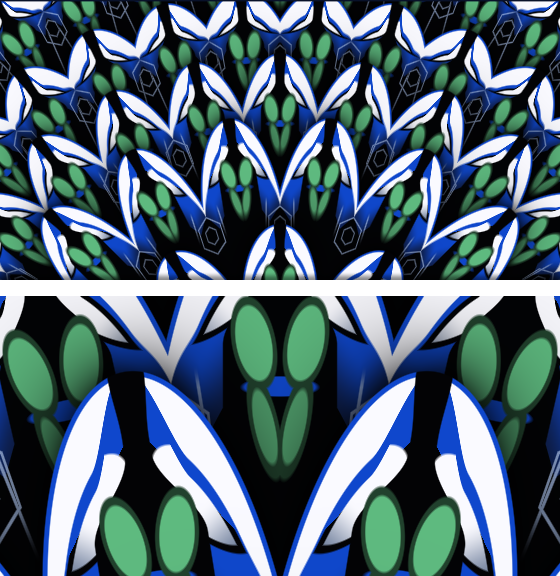
Top, the full canvas; bottom, a detail of the centre.
Write a Shadertoy shader that draws this pattern.

```glsl
// Overlapping rings of winged petals with black stems, green lobes and blue shading.

const float PI = 3.14159265;
const vec3 BLACK = vec3(0.01, 0.012, 0.02);
const vec3 WHITE = vec3(0.98, 0.98, 1.0);
const vec3 GREY  = vec3(0.45, 0.51, 0.62);
const vec3 BLUE  = vec3(0.06, 0.28, 0.80);
const vec3 NAVY  = vec3(0.06, 0.13, 0.32);
const vec3 GREEN = vec3(0.37, 0.73, 0.50);

const int RINGS = 5;
// Radius of the petal tips and depth of the valleys, from the inner ring out.
const float TIP[RINGS]   = float[](0.79, 1.18, 1.40, 1.63, 1.92);
const float DEPTH[RINGS] = float[](0.26, 0.27, 0.19, 0.11, 0.10);

// Coverage of a signed distance, softened over one pixel.
float fill(float dist, float px) {
    return clamp(0.5 - dist / px, 0.0, 1.0);
}

float stroke(float dist, float width, float px) {
    return fill(abs(dist) - 0.5 * width, px);
}

float ellipse(vec2 p, vec2 radii) {
    return (length(p / radii) - 1.0) * min(radii.x, radii.y);
}

// Rotates p so that the given direction becomes the y axis.
vec2 alongAxis(vec2 p, vec2 dir) {
    dir = normalize(dir);
    return vec2(p.x * dir.y - p.y * dir.x, dot(p, dir));
}

float hexagon(vec2 p, float size) {
    p = abs(p) * vec2(1.25, 0.85);
    return max(p.x, p.x * 0.5 + p.y * 0.866) - size;
}

// Two pairs of green lobes joined by a blue band.
vec3 paintLobes(vec3 col, vec2 q, float px) {
    float band = ellipse(q - vec2(0.0, 0.252), vec2(0.045, 0.012));
    col = mix(col, BLUE, fill(band, px));
    float upper = ellipse(alongAxis(q - vec2(0.031, 0.200), vec2(-0.2, 1.0)), vec2(0.021, 0.046));
    float lower = ellipse(alongAxis(q - vec2(0.018, 0.300), vec2(-0.22, 1.0)), vec2(0.012, 0.046));
    col = mix(col, GREEN * 0.35, fill(min(upper, lower) - 0.005, px));
    col = mix(col, GREEN, fill(upper, px));
    return mix(col, GREEN * 0.85, fill(lower, px));
}

// Thin white lines: nested hexagons under the valley and a slanted ray.
vec3 paintLines(vec3 col, vec2 q, float halfWidth, float depth, float px) {
    vec2 h = vec2(halfWidth - q.x, q.y - depth - 0.125);
    float lines = stroke(hexagon(h, 0.050), 0.004, px);
    lines = max(lines, 0.8 * stroke(hexagon(h, 0.024), 0.004, px));
    float ray = stroke(q.x - 0.105 + 0.16 * (q.y - 0.2), 0.004, px);
    ray *= smoothstep(0.21, 0.25, q.y) * (1.0 - smoothstep(0.34, 0.42, q.y));
    float below = smoothstep(0.06, 0.09, q.y - depth * 0.85);
    return mix(col, GREY * 1.5, max(lines, ray) * below * 0.8);
}

// One half petal: q.x is the distance from the stem, q.y the depth below the tip.
vec3 paintPetal(vec2 q, float n, float halfWidth, float depth, float inside, float slope, float px) {
    float drop = inside * slope;
    float thick = 0.080 * smoothstep(0.02, 0.35, n) - 0.028 * smoothstep(0.7, 1.0, n);
    float floorDepth = 0.10 + 0.85 * depth + 0.05 * max(0.0, 1.0 - 4.0 * abs(n - 0.72));
    vec3 col = mix(BLUE, NAVY, smoothstep(floorDepth - 0.10, floorDepth + 0.01, q.y));

    // Inner tear, greying towards its foot
    vec2 axis = vec2(1.0, 5.0 * depth);
    vec2 tearPos = alongAxis(q - vec2(0.067, 0.07 + 0.32 * depth), axis);
    float tear = ellipse(tearPos, vec2(0.036, 0.074));
    tear = max(tear, (thick + 0.022 - drop) / slope);
    col = mix(col, BLACK, fill(tear - 0.006, px) * step(tearPos.x, 0.0));
    vec3 tearColor = mix(WHITE, GREY, smoothstep(0.01, 0.08, tearPos.y));
    col = mix(col, tearColor, fill(tear, px));

    // Outer wing with its blue rim
    col = mix(col, WHITE, fill((drop - thick) / slope, px));
    col = mix(col, BLUE, fill(inside - 0.006, px));

    // Black stem, bulb and base
    float body = 0.022 - 0.006 * smoothstep(0.0, 0.08, q.y) + 0.052 * smoothstep(0.10, 0.20, q.y);
    float base = min(q.x - body, 0.7 * (floorDepth - q.y));
    col = mix(col, BLACK, fill(base, px));

    col = paintLobes(col, q, px);
    return paintLines(col, q, halfWidth, depth, px);
}

// Lays one ring over the colour behind it and casts a soft shadow outwards.
vec3 paintRing(vec3 behind, vec2 p, int ring, float px) {
    float sector = 2.0 * PI / float(12 + 8 * ring);
    float turn = atan(p.x, p.y) / sector + 0.5 * float(ring % 2);
    float n = 2.0 * abs(fract(turn + 0.5) - 0.5);
    float r = length(p);
    float halfWidth = 0.5 * sector * r;
    float depth = DEPTH[ring];
    vec2 q = vec2(n * halfWidth, TIP[ring] - r);

    float slope = sqrt(1.0 + pow(2.0 * depth * n / halfWidth, 2.0));
    float inside = (q.y - depth * n * n) / slope;
    vec3 shaded = behind * (1.0 - 0.65 * exp(-max(inside * -1.0, 0.0) / 0.035));
    vec3 petal = paintPetal(q, n, halfWidth, depth, inside, slope, px);
    return mix(shaded, petal, fill(-inside, px));
}

void mainImage(out vec4 fragColor, in vec2 fragCoord) {
    vec2 uv = fragCoord / iResolution.y;
    float px = 1.4 / iResolution.y;
    vec2 p = uv - vec2(0.5 * iResolution.x / iResolution.y, -0.589);

    vec3 col = BLACK;
    for (int ring = RINGS - 1; ring >= 0; ring--) col = paintRing(col, p, ring, px);

    // Dark upper border and dimmed lower edge
    col = mix(col, NAVY * 0.5, smoothstep(0.992, 0.998, uv.y));
    col *= mix(0.55, 1.0, smoothstep(0.0, 0.03, uv.y));
    fragColor = vec4(col, 1.0);
}
```
